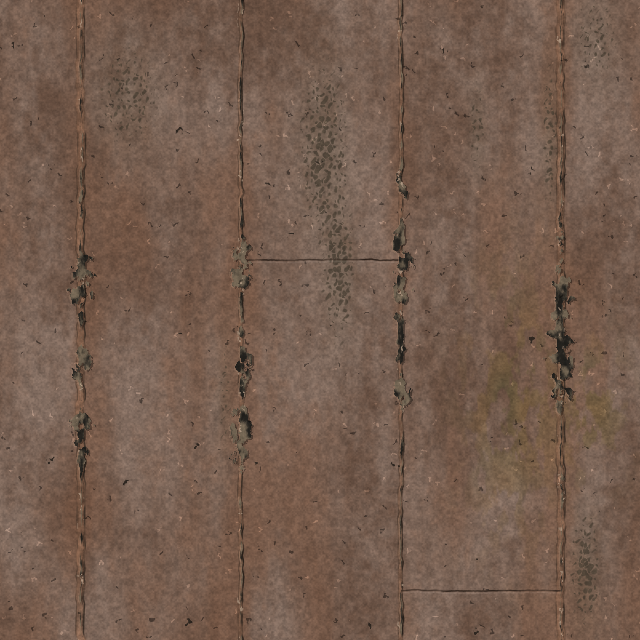
Write a Shadertoy shader that draws this texture.

```glsl
// Weathered rusty sheet-metal cladding: four upright panels with chipped seams, blisters and moss.

float hash(vec2 p) {
    vec3 q = fract(p.xyx * 0.1031);
    q += dot(q, q.yzx + 33.33);
    return fract((q.x + q.y) * q.z);
}

float noise(vec2 p) {
    vec2 i = floor(p), f = fract(p);
    f *= f * (3.0 - 2.0 * f);
    return mix(mix(hash(i), hash(i + vec2(1, 0)), f.x),
               mix(hash(i + vec2(0, 1)), hash(i + 1.0), f.x), f.y);
}

float fbm(vec2 p) {
    float sum = 0.0, amp = 0.52;
    for (int i = 0; i < 5; i++) {
        sum += amp * noise(p);
        p = mat2(1.7, 1.1, -1.1, 1.7) * p + 17.3;
        amp *= 0.5;
    }
    return sum;
}

// Cellular noise: distance to the nearest point, and that cell's random value
vec2 cells(vec2 p) {
    vec2 best = vec2(9.0, 0.0);
    for (int j = -1; j <= 1; j++)
    for (int i = -1; i <= 1; i++) {
        vec2 c = floor(p) + vec2(i, j);
        float d = length(c + 0.15 + 0.7 * vec2(hash(c), hash(c + 57.0)) - p);
        if (d < best.x) best = vec2(d, hash(c + 113.0));
    }
    return best;
}

// Soft elliptical region
float patchAt(vec2 p, vec2 centre, vec2 radius) {
    vec2 q = (p - centre) / radius;
    return exp(-dot(q, q));
}

// Seam number and signed distance across it
vec2 seamAt(vec2 p) {
    float s = (p.x - 0.126) * 4.0, id = floor(s + 0.5);
    float sway = 0.0007 * sin(p.y * 23.0 + id * 2.0) + 0.003 * (noise(vec2(id * 5.0, p.y * 90.0)) - 0.5);
    return vec2(id, (s - id) / 4.0 + sway);
}

// Flaked paint along the seams, worst around mid height
float chipMask(vec2 p, float blur) {
    vec2 seam = seamAt(p);
    float wear = smoothstep(0.26, 0.1, abs(p.y - 0.48 + 0.05 * sin(seam.x * 2.4)));
    wear *= smoothstep(0.2, 0.6, noise(vec2(seam.x * 7.3, p.y * 21.0)));
    float ragged = (fbm(p * vec2(110, 75)) - 0.39) * 7.0;
    float depth = (0.0006 + 0.0085 * wear) * ragged - abs(seam.y - 0.001);
    return smoothstep(-blur, blur, depth);
}

void mainImage(out vec4 fragColor, in vec2 fragCoord) {
    vec2 uv = fragCoord / iResolution.xy;
    float blur = max(0.0006, 0.6 / iResolution.y);
    float panel = mod(floor((uv.x - 0.126) * 4.0), 4.0);
    vec2 seam = seamAt(uv);
    float edge = abs(seam.y);
    float grit = fbm(uv * vec2(75, 60) + 3.0);

    // Faded paint: broad clouds, faint streaks and mottling
    float tone = 0.5 * fbm(uv * vec2(9, 5)) + 0.22 * fbm(uv * vec2(45, 8) + 7.0) + 0.28 * grit;
    vec3 col = mix(vec3(0.40, 0.305, 0.25), vec3(0.515, 0.43, 0.38), smoothstep(0.3, 0.7, tone));

    // Rust bleeding down the panels and out of the seams
    float rust = 0.75 * fbm(uv * vec2(14, 4.5) + 31.0) + 0.25 * grit + 0.16 * exp(-edge * 45.0);
    col = mix(col, vec3(0.455, 0.325, 0.25), 0.6 * smoothstep(0.45, 0.72, rust));

    // Moss and ochre stains
    float moss = patchAt(uv, vec2(0.80, 0.37), vec2(0.07, 0.18))
               + patchAt(uv, vec2(0.93, 0.36), vec2(0.05, 0.10));
    moss *= smoothstep(0.46, 0.64, fbm(uv * vec2(65, 32) + 11.0));
    col = mix(col, mix(vec3(0.50, 0.38, 0.23), vec3(0.34, 0.31, 0.21), noise(uv * 28.0)), 0.65 * moss);

    // Blisters
    float damp = patchAt(uv, vec2(0.505, 0.77), vec2(0.036, 0.13))
               + patchAt(uv, vec2(0.53, 0.57), vec2(0.024, 0.10))
               + 0.75 * patchAt(uv, vec2(0.20, 0.85), vec2(0.05, 0.08))
               + 0.8 * patchAt(uv, vec2(0.745, 0.80), vec2(0.012, 0.07))
               + 0.8 * patchAt(uv, vec2(0.86, 0.78), vec2(0.014, 0.12))
               + patchAt(uv, vec2(0.915, 0.11), vec2(0.023, 0.09))
               + 0.7 * patchAt(uv, vec2(0.93, 0.94), vec2(0.035, 0.07))
               + 0.6 * patchAt(uv, vec2(0.35, 0.38), vec2(0.015, 0.10));
    vec2 cell = cells(uv * vec2(115, 95) + 0.8 * noise(uv * 130.0));
    float size = 0.6 * min(damp, 1.0) - 0.25 * cell.y;
    float blister = smoothstep(-0.1, 0.15, size - cell.x) * smoothstep(0.15, 0.45, damp);
    col = mix(col, vec3(0.41, 0.36, 0.30), 0.35 * min(damp, 1.0));
    col = mix(col, vec3(0.27, 0.235, 0.19), 0.7 * blister);

    // Rusty seam strip, wider on the outer seams, with broken dark folds
    float halfWidth = abs(seam.x - 1.5) > 1.0 ? 0.006 : 0.003;
    float strip = smoothstep(halfWidth + 0.002, halfWidth - 0.001, edge);
    col = mix(col, vec3(0.48, 0.35, 0.27) * (0.6 + 0.8 * grit), 0.65 * strip);
    float fold = smoothstep(0.0022, 0.0003, abs(seam.y - halfWidth))
               + 0.5 * smoothstep(0.0018, 0.0002, abs(seam.y + halfWidth));
    float broken = smoothstep(0.25, 0.7, noise(vec2(seam.x * 9.0, uv.y * 60.0)));
    col = mix(col, vec3(0.20, 0.16, 0.13), fold * (0.25 + 0.6 * broken));

    // Cross joints in the two middle-right panels
    float jointY = panel == 1.0 ? 0.594 : panel == 2.0 ? 0.077 : -1.0;
    float drop = uv.y - jointY + 0.005 * (fbm(vec2(uv.x * 40.0, 5.0)) - 0.5);
    col = mix(col, vec3(0.20, 0.15, 0.12), (0.4 + 0.8 * noise(uv * 70.0)) * smoothstep(0.002, 0.0003, abs(drop)));
    col += 0.05 * smoothstep(0.002, 0.0, abs(drop + 0.0035));

    // Flaked chips with a lit lip and a shadow
    float chip = chipMask(uv, blur);
    float lip = chipMask(uv + vec2(0.0022, 0.0018), blur) * (1.0 - chip);
    float shade = chipMask(uv - vec2(0.0025, -0.002), blur) * (1.0 - chip);
    vec3 bare = mix(vec3(0.11, 0.11, 0.10), vec3(0.44, 0.39, 0.32), smoothstep(0.32, 0.65, fbm(uv * vec2(95, 55))));
    col = mix(col, vec3(0.57, 0.46, 0.38), 0.5 * lip);
    col = mix(col * (1.0 - 0.35 * shade), bare, 0.92 * chip);

    // Pale flakes on the seams
    vec2 warp = 1.2 * vec2(noise(uv * 210.0), noise(uv * 210.0 + 9.0));
    vec2 flake = cells(uv * vec2(150, 85) + warp + 41.0);
    col = mix(col, vec3(0.66, 0.57, 0.49), 0.8 * step(0.88, flake.y) * smoothstep(0.35, 0.15, flake.x) * smoothstep(0.007, 0.003, edge));

    // Sparse pits and tiny specks on the panels
    vec2 pit = cells(uv * 9.0 + 0.08 * warp);
    col = mix(col, vec3(0.14, 0.12, 0.10), 0.85 * step(0.8, pit.y) * smoothstep(0.04, 0.02, pit.x));
    vec2 speck = cells(uv * 65.0 + 0.5 * warp);
    col *= 1.0 + (step(0.94, speck.y) * 0.3 - step(speck.y, 0.07) * 0.4) * smoothstep(0.2, 0.08, speck.x);

    // Fine grain
    col *= 1.0 + 0.30 * (fbm(uv * 160.0) - 0.5) + 0.15 * (noise(uv * 400.0) - 0.5);
    fragColor = vec4(col, 1.0);
}
```
